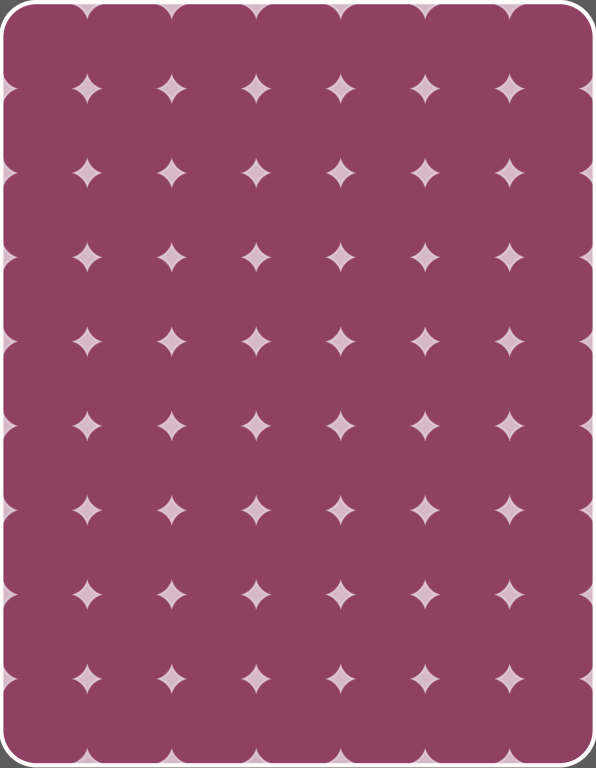
Give the GLSL for this pattern, as a Shadertoy shader.

```glsl
// Plum card with a grid of pale four-pointed stars and a rounded white border.

// Signed distance to a rounded box centred on the origin.
float roundedBox(vec2 p, vec2 halfSize, float radius) {
    vec2 q = abs(p) - halfSize + radius;
    return length(max(q, 0.0)) + min(max(q.x, q.y), 0.0) - radius;
}

// Four-pointed star: a diamond with a circle cut from each side.
float starDistance(vec2 p, float radius) {
    p = abs(p);
    vec2 cutCentre = vec2(1.4 * radius);
    float cutRadius = length(vec2(radius, 0.0) - cutCentre);
    float diamond = (p.x + p.y - radius) * 0.7071;
    return max(cutRadius - length(p - cutCentre), diamond);
}

// Coverage of a shape, smoothed over the given width.
float coverage(float distance, float width) {
    return clamp(0.5 - distance / width, 0.0, 1.0);
}

void mainImage(out vec4 fragColor, in vec2 fragCoord) {
    vec2 p = (fragCoord - 0.5 * iResolution.xy) / iResolution.y;
    float pixel = 1.0 / iResolution.y;

    // Seven by nine cells; the outermost stars are halved by the border.
    vec2 cellSize = vec2(0.11, 0.1098);
    vec2 gridPoint = p - vec2(0.0006, 0.0003);
    vec2 cell = (fract(gridPoint / cellSize) - 0.5) * cellSize;
    float star = starDistance(cell, 0.0189) - 0.0002;

    // Star fill with a lighter rim.
    vec3 starColor = mix(vec3(0.87, 0.78, 0.825), vec3(0.835, 0.725, 0.78),
                         coverage(star + 0.0026, pixel));
    vec3 color = mix(vec3(0.56, 0.25, 0.39), starColor, coverage(star, 1.4 * pixel));

    // White border and the grey corners outside it.
    float panel = roundedBox(p - vec2(0.0, 0.0004), vec2(0.3836, 0.4941), 0.043);
    color = mix(vec3(1.0, 0.99, 0.99), color, coverage(panel, pixel));
    color = mix(vec3(0.36), color, coverage(panel - 0.0056, pixel));

    fragColor = vec4(color, 1.0);
}
```
